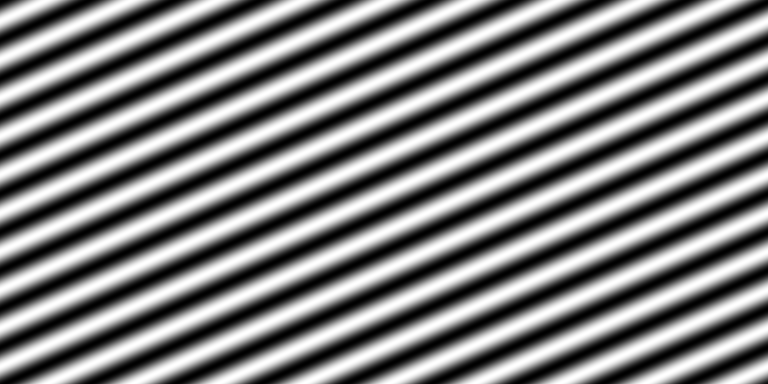
A Shadertoy shader for this pattern:

```glsl
// Soft diagonal stripes that rise to the right, fading between black and white.
// A cosine wave runs over a slanted phase; whole numbers of periods across
// and down make the canvas tile without a seam.

const float TAU = 6.2831853;
const vec2 REPEATS = vec2(9.0, 10.0);   // periods across and down
const float PHASE_SHIFT = 0.05;         // offset of the dark centre, in periods
const vec3 DARK = vec3(0.0);
const vec3 LIGHT = vec3(1.0);

// Stripe count at a point of the unit canvas, constant along each stripe
float stripePhase(vec2 uv, vec2 repeats, float shift) {
    return uv.y * repeats.y - uv.x * repeats.x + shift;
}

// Smooth wave: 0 at whole phases, 1 halfway between them
float softWave(float phase) {
    return 0.5 - 0.5 * cos(TAU * phase);
}

void mainImage(out vec4 fragColor, in vec2 fragCoord) {
    vec2 uv = fragCoord / iResolution.xy;
    float tone = softWave(stripePhase(uv, REPEATS, PHASE_SHIFT));
    fragColor = vec4(mix(DARK, LIGHT, tone), 1.0);
}
```
